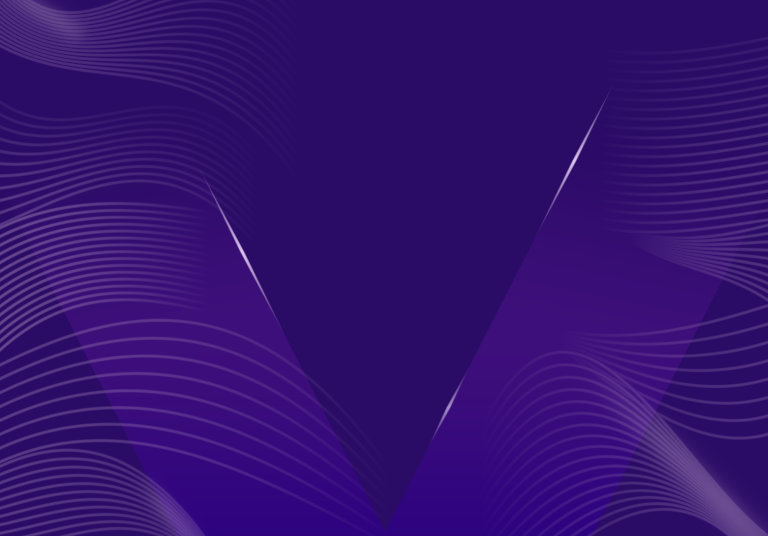
Give the GLSL for this background, as a WebGL 1 fragment shader.

```glsl
precision highp float;
// Deep violet backdrop with two slanted translucent bands forming a V, thin
// glints on the inner edges, and sheets of fine wavy lines at both sides.
// Each sheet blends evenly between two cubic curves; tight folds get a glow.

uniform vec2 u_resolution;

#define ASPECT 1.433
#define V_CENTER 0.7185
#define V_SLOPE 1.96
#define BAND_WIDTH 0.39
#define LINE_HALF_WIDTH 0.0027
#define BASE_COLOR vec3(0.165, 0.043, 0.400)
#define BAND_COLOR vec3(0.240, 0.058, 0.480)
#define FOOT_COLOR vec3(0.175, 0.005, 0.500)
#define LINE_COLOR vec3(0.640, 0.520, 0.720)
#define GLINT_COLOR vec3(0.860, 0.770, 0.930)

float pixel;

// Cubic through four heights at t = 0, 1/3, 2/3 and 1.
float curve(vec4 h, float t) {
  float a = 3.0 * t, b = a - 1.0, c = a - 2.0, d = a - 3.0;
  return dot(h, vec4(-b * c * d / 6.0, a * c * d / 2.0,
                     -a * b * d / 2.0, a * b * c / 6.0));
}

// Lines blended from the low curve to the high one; fade holds end strengths.
float sheet(vec2 p, vec2 span, vec4 high, vec4 low, float count, vec2 fade) {
  float width = span.y - span.x;
  float t = (p.x - span.x) / width;
  if (t < 0.0 || t > 1.01) return 0.0;
  float bottom = curve(low, t);
  float gap = max(curve(high, t) - bottom, 0.002);
  float row = (p.y - bottom) / gap * count;
  float nearest = clamp(floor(row + 0.5), 0.0, count);
  vec4 path = mix(low, high, nearest / count);
  float slope = (curve(path, t + 0.01) - curve(path, t - 0.01)) / (0.02 * width);
  float dist = abs(row - nearest) * gap / count * inversesqrt(1.0 + slope * slope);
  float ink = 1.0 - smoothstep(LINE_HALF_WIDTH - pixel, LINE_HALF_WIDTH + pixel, dist);
  return ink * sqrt(mix(fade.x * fade.x, fade.y * fade.y, smoothstep(0.0, 1.0, t)));
}

// Soft streak along a segment, brightening past its middle.
float streak(vec2 p, vec2 a, vec2 b, float radius) {
  vec2 along = b - a;
  float t = dot(p - a, along) / dot(along, along);
  float dist = length(p - a - along * clamp(t, 0.0, 1.0)) / radius;
  return exp(-dist * dist) * smoothstep(0.0, 0.6, t) * (1.0 - smoothstep(0.8, 1.4, t));
}

// Tapered highlight lying on a band edge.
float glint(float edge, float y, float center, float reach) {
  float taper = max(0.0, 1.0 - abs(y - center) / reach);
  float halfWidth = 0.003 * taper;
  return taper * (1.0 - smoothstep(halfWidth - pixel, halfWidth + pixel, abs(edge)));
}

float leftLines(vec2 p) {
  float ink = sheet(p, vec2(0.0, 0.56), vec4(1.05, 0.985, 1.06, 0.98),
                    vec4(0.915, 0.865, 0.825, 0.66), 15.0, vec2(0.28, 0.0));
  ink = max(ink, sheet(p, vec2(0.0, 0.48), vec4(0.81, 0.78, 0.8, 0.71),
                       vec4(0.58, 0.646, 0.655, 0.54), 10.0, vec2(0.36, 0.0))
                 * (1.0 - 0.7 * smoothstep(0.62, 0.82, p.y)));
  ink = max(ink, sheet(p, vec2(0.0, 0.392), vec4(0.575, 0.614, 0.619, 0.604),
                       vec4(0.347, 0.425, 0.44, 0.418), 14.0, vec2(0.48, 0.0)));
  ink = max(ink, sheet(p, vec2(0.0, 0.728), vec4(0.319, 0.399, 0.356, 0.123),
                       vec4(0.138, 0.175, 0.105, -0.017), 7.0, vec2(0.38, 0.0)));
  return max(ink, sheet(p, vec2(0.0, 0.392), vec4(0.13, 0.16, 0.118, -0.017),
                        vec4(-0.026, 0.002, 0.011, -0.063), 10.0, vec2(0.36, 0.22)));
}

float rightLines(vec2 p) {
  float ink = sheet(p, vec2(1.12, ASPECT), vec4(0.907, 0.901, 0.91, 0.929),
                    vec4(0.575, 0.567, 0.575, 0.59), 19.0, vec2(0.0, 0.30))
              * (1.0 - 0.6 * smoothstep(0.65, 0.93, p.y));
  ink = max(ink, sheet(p, vec2(1.175, ASPECT), vec4(0.567, 0.556, 0.562, 0.58),
                       vec4(0.552, 0.511, 0.482, 0.44), 9.0, vec2(0.0, 0.30)));
  ink = max(ink, sheet(p, vec2(1.045, ASPECT), vec4(0.384, 0.375, 0.394, 0.43),
                       vec4(0.351, 0.26, 0.195, 0.19), 7.0, vec2(0.0, 0.30)));
  return max(ink, sheet(p, vec2(0.896, ASPECT), vec4(0.198, 0.34, 0.194, 0.0),
                        vec4(-0.19, -0.017, 0.049, -0.08), 16.0, vec2(0.0, 0.33)));
}

void main() {
  vec2 p = gl_FragCoord.xy / u_resolution * vec2(ASPECT, 1.0);
  pixel = 1.0 / u_resolution.y;

  // Mirrored bands, measured across from the inner edge of the V.
  float edge = (abs(p.x - V_CENTER) - p.y / V_SLOPE + 0.004) * 0.89;
  float band = smoothstep(-pixel, pixel, edge)
             * (1.0 - smoothstep(-pixel, pixel, edge - BAND_WIDTH * 0.89));
  vec3 fill = mix(FOOT_COLOR, BAND_COLOR, smoothstep(-0.08, 0.38, p.y));
  float rise = p.y + 0.2 * max(edge, 0.0);
  vec3 color = mix(BASE_COLOR, fill, band * (1.0 - smoothstep(0.38, 0.80, rise)));

  // Glowing folds, then the line sheets.
  float glow = 0.28 * streak(p, vec2(-0.03, 1.05), vec2(0.14, 0.94), 0.022)
             + 0.28 * streak(p, vec2(0.25, 0.12), vec2(0.36, -0.01), 0.018)
             + 0.32 * streak(p, vec2(1.07, 0.34), vec2(1.41, 0.0), 0.028);
  color = mix(color, LINE_COLOR, glow);
  color = mix(color, LINE_COLOR, max(leftLines(p), rightLines(p)));

  // Edge glints: one on the left, two on the right.
  float shine = p.x < V_CENTER
      ? glint(edge, p.y, 0.53, 0.16)
      : max(glint(edge, p.y, 0.70, 0.145), 0.7 * glint(edge, p.y, 0.24, 0.075));
  gl_FragColor = vec4(mix(color, GLINT_COLOR, shine), 1.0);
}
```
